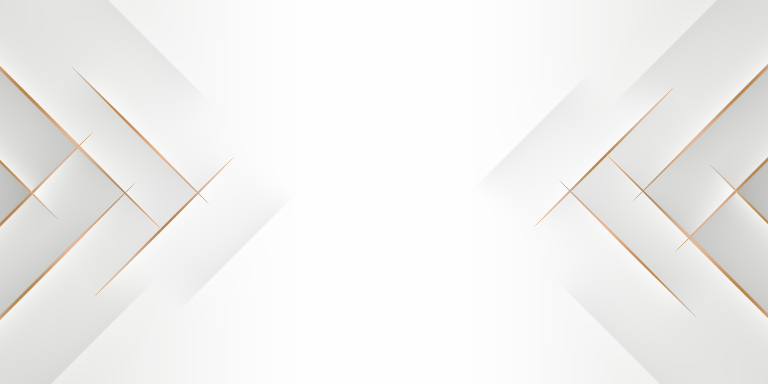
A Shadertoy shader for this background:

```glsl
// Pale paper background with nested chevrons of crossing gold blades at both sides.
// Each diagonal crease shades its inner side and lights its outer side;
// the right half is the left half turned by 180 degrees about the centre.

#define SHADE_REACH 0.085
#define GLOW_REACH 0.036
#define GOLD_GLOW 0.75
#define FOLD_GLOW 0.30
#define BLADE_HALF_WIDTH 0.0042
#define EDGE_GREY vec3(0.872, 0.872, 0.865)
#define GOLD_DARK vec3(0.72, 0.53, 0.32)
#define GOLD_ROSE vec3(0.95, 0.77, 0.67)

const int CREASES = 9;
const int PLAIN_FOLDS = 3;

// Tip position, length (negative when the crease rises to its tip), shade depth.
// Plain paper folds come first, then the gold blades from outer to inner.
const vec4 creases[CREASES] = vec4[CREASES](
    vec4(0.568, 0.714,  0.56, 0.055),
    vec4(0.781, 0.505, -0.46, 0.060),
    vec4(0.417, 0.284, -0.62, 0.060),
    vec4(0.547, 0.466,  0.516, 0.075),
    vec4(0.612, 0.594, -0.523, 0.050),
    vec4(0.430, 0.393,  1.00, 0.110),
    vec4(0.359, 0.531, -0.95, 0.105),
    vec4(0.247, 0.661, -0.75, 0.100),
    vec4(0.156, 0.424,  0.46, 0.100)
);

// Along-crease distance from the tip, and signed distance toward the inner side.
vec2 creaseSpace(vec2 p, vec4 crease) {
    float slope = sign(crease.z);
    vec2 fromTip = p - crease.xy;
    return vec2(dot(fromTip, vec2(-1.0, slope)),
                dot(fromTip, vec2(-1.0, -slope))) * 0.70711;
}

// Zero at both ends of a crease and one at its middle.
float taper(float along) {
    float u = clamp(along, 0.0, 1.0);
    return 4.0 * u * (1.0 - u);
}

void mainImage(out vec4 fragColor, in vec2 fragCoord) {
    float pixel = 1.0 / iResolution.y;
    vec2 p = (fragCoord - 0.5 * iResolution.xy) * pixel;
    if (p.x > 0.0) p = -p;
    p += vec2(1.0, 0.5);

    // Paper: grey sides brightening to a white centre
    float side = 1.0 - smoothstep(-0.35, 0.85, p.x);
    vec3 color = mix(vec3(0.996), EDGE_GREY, min(side * 1.22, 1.0));

    float goldMask = 0.0;
    vec3 gold = GOLD_DARK;

    for (int i = 0; i < CREASES; i++) {
        vec4 crease = creases[i];
        vec2 local = creaseSpace(p, crease);
        float u = local.x / abs(crease.z);
        float thickness = taper(u);
        float strength = smoothstep(0.0, 0.9, thickness);
        float inner = smoothstep(-pixel, pixel, local.y);
        bool isGold = i >= PLAIN_FOLDS;

        // Soft shadow inside, light outside
        float shade = exp(-max(local.y, 0.0) / SHADE_REACH) * inner;
        float glow = exp(min(local.y, 0.0) / GLOW_REACH) * (1.0 - inner);
        color *= 1.0 - crease.w * strength * shade;
        color = mix(color, vec3(1.0),
                    (isGold ? GOLD_GLOW : FOLD_GLOW) * strength * glow);

        // Tapered metal blade with a rose sheen along its length
        if (isGold) {
            float halfWidth = BLADE_HALF_WIDTH * thickness * sqrt(abs(crease.z));
            float coverage = clamp((halfWidth - abs(local.y)) / pixel + 0.5, 0.0, 1.0);
            coverage *= smoothstep(0.0, 0.12, thickness);
            float sheen = 0.5 + 0.5 * sin(local.x * 17.0 + float(i) * 1.7);
            gold = mix(gold, mix(GOLD_DARK, GOLD_ROSE, sheen * 0.8), coverage);
            goldMask = max(goldMask, coverage);
        }
    }

    color = mix(color, gold, goldMask);
    fragColor = vec4(color, 1.0);
}
```
